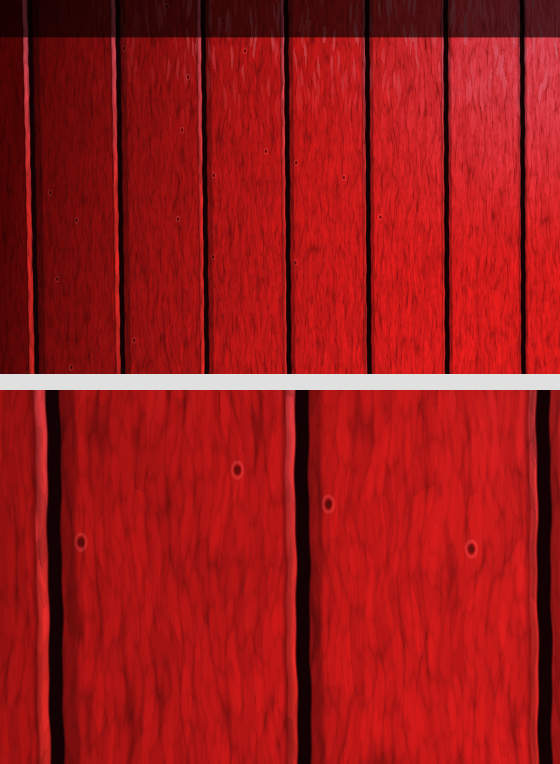
Top: the whole. Bottom: its middle third, enlarged.
Reproduce this texture procedurally as a WebGL 2 fragment shader.

```glsl
#version 300 es
precision highp float;
// Red painted vertical boards with beveled seams, brushed grain, side light and a shaded top strip.
uniform vec2 u_resolution;
out vec4 fragColor;

// Seam layout, in canvas widths: position = START + PITCH * k - SHRINK * k * k
const float SEAM_START = 0.0599;
const float SEAM_PITCH = 0.1569;
const float SEAM_SHRINK = 0.00188;
const float SEAM_LEAN = 0.0145;
const float GROOVE_HALF = 0.0040;
const float BEVEL_WIDTH = 0.0095;
const float BEVEL_LOSS = 0.0013;
const float STRIP_EDGE = 0.90;
const float STRIP_SHADE = 0.37;

// Cells per canvas width
const vec2 GRAIN_CELLS = vec2(190.0, 24.0);
const vec2 FIBRE_CELLS = vec2(310.0, 62.0);
const vec2 CHIP_CELLS = vec2(26.0, 18.0);

const vec3 SHADOW_RED = vec3(0.29, 0.015, 0.015);
const vec3 PAINT_RED = vec3(0.82, 0.105, 0.10);
const vec3 GROOVE_DARK = vec3(0.075, 0.006, 0.010);
const vec3 SHEEN_PINK = vec3(0.88, 0.38, 0.47);
const vec3 BEVEL_RED = vec3(0.84, 0.16, 0.14);
const vec3 GLINT_GREY = vec3(0.70, 0.40, 0.44);

vec2 hash2(vec2 p) {
    vec3 q = fract(p.xyx * vec3(0.1031, 0.1030, 0.0973));
    q += dot(q, q.yzx + 33.33);
    return fract((q.xx + q.yz) * q.zy);
}

// Cellular noise: nearest distance in x, random value of that cell in y
vec2 cells(vec2 p) {
    vec2 base = floor(p), best = vec2(9.0, 0.0);
    for (int j = -1; j <= 1; j++)
    for (int i = -1; i <= 1; i++) {
        vec2 id = base + vec2(i, j);
        vec2 h = hash2(id + 64.0);
        float d = length(id + h - p);
        if (d < best.x) best = vec2(d, fract(h.x * 7.3 + h.y * 3.1));
    }
    return best;
}

float seamAt(float k) {
    return SEAM_START + SEAM_PITCH * k - SEAM_SHRINK * k * k;
}

// Inverse of seamAt: continuous board index
float boardIndex(float x) {
    float root = SEAM_PITCH * SEAM_PITCH - 4.0 * SEAM_SHRINK * (x - SEAM_START);
    return (SEAM_PITCH - sqrt(root)) / (2.0 * SEAM_SHRINK);
}

float band(float d, float halfWidth, float soft) {
    return 1.0 - smoothstep(halfWidth - soft, halfWidth + soft, abs(d));
}

void main() {
    vec2 uv = gl_FragCoord.xy / u_resolution;
    vec2 p = gl_FragCoord.xy / u_resolution.x;
    float soft = max(0.8 / u_resolution.x, 0.0009);

    // Boards narrow to the right and lean less there
    float x = uv.x + (uv.y - 0.5) * SEAM_LEAN * exp(-1.9 * uv.x);
    float index = boardIndex(x);
    float board = floor(index);
    float seam = floor(index + 0.5);
    vec2 seed = hash2(vec2(board + 5.0, 17.0));

    // Wavy, vertically stretched grain, different on each board
    vec2 g = vec2(x, p.y) + seed * vec2(0.0, 3.0);
    g.x += 0.0022 * sin(g.y * 31.0 + x * 40.0) + 0.0010 * sin(g.y * 83.0 - x * 95.0);
    vec2 coarse = cells(g * GRAIN_CELLS);
    vec2 fine = cells(g * FIBRE_CELLS + 9.0);
    float grain = 0.6 * (coarse.y - 0.5) + 0.4 * (fine.y - 0.5);
    float pores = smoothstep(0.45, 0.95, coarse.x) + 0.6 * smoothstep(0.4, 0.9, fine.x);

    // Side light, fading to the left and slightly to the top
    float light = 1.0 - pow(1.0 - uv.x, 2.1);
    light += 0.16 * (0.45 - uv.y) * (1.0 - 0.5 * uv.x) + 0.05 * (seed.x - 0.5);
    vec3 color = mix(SHADOW_RED, PAINT_RED, clamp(light, 0.0, 1.0));
    color *= 1.03 + 0.22 * grain - 0.20 * pores;

    // Glossy sheen at upper right and pale flecks along the upper boards
    float sheen = smoothstep(0.52, 1.05, uv.x) * smoothstep(0.22, 0.92, uv.y);
    color = mix(color, SHEEN_PINK, sheen * clamp(0.62 + 0.5 * grain - 0.2 * pores, 0.0, 1.0));
    float gloss = smoothstep(0.60, 1.0, uv.y) * smoothstep(0.08, 0.5, uv.x);
    float fleck = smoothstep(0.66, 0.92, coarse.y) * (1.0 - smoothstep(0.25, 0.7, coarse.x));
    color = mix(color, GLINT_GREY, 0.60 * gloss * fleck);

    // Sparse chips: a dark nick with a lit lower rim
    vec2 chip = cells(p * CHIP_CELLS + 3.0);
    float rare = step(0.90, chip.y);
    color *= 1.0 - 0.45 * rare * (1.0 - smoothstep(0.03, 0.07, chip.x));
    color += 0.10 * rare * band(chip.x - 0.085, 0.015, 0.02);

    // Seam: lit bevel on the left of a dark groove
    float wobble = 0.0004 * sin(p.y * 70.0 + seam * 4.0) + 0.0003 * sin(p.y * 171.0 + seam);
    float d = x - seamAt(seam) + wobble;
    float bevel = max(BEVEL_WIDTH - BEVEL_LOSS * seam, 0.0015);
    float bevelMask = band(d + GROOVE_HALF + 0.5 * bevel, 0.5 * bevel, soft);
    vec3 bevelColor = mix(BEVEL_RED, SHEEN_PINK * 0.92, smoothstep(0.35, 1.0, uv.y) * 0.75);
    bevelColor *= 0.90 + 0.35 * grain + 0.12 * sin(d / bevel * 5.0);
    color *= 1.0 - 0.28 * band(d, GROOVE_HALF + bevel + 0.002, 0.002);
    color = mix(color, bevelColor, bevelMask * 0.85);
    color = mix(color, GROOVE_DARK, band(d, GROOVE_HALF, soft));

    // Shaded strip along the top
    float edge = 0.7 / u_resolution.y;
    color *= mix(1.0, STRIP_SHADE, smoothstep(STRIP_EDGE - edge, STRIP_EDGE + edge, uv.y));
    fragColor = vec4(clamp(color, 0.0, 1.0), 1.0);
}
```
